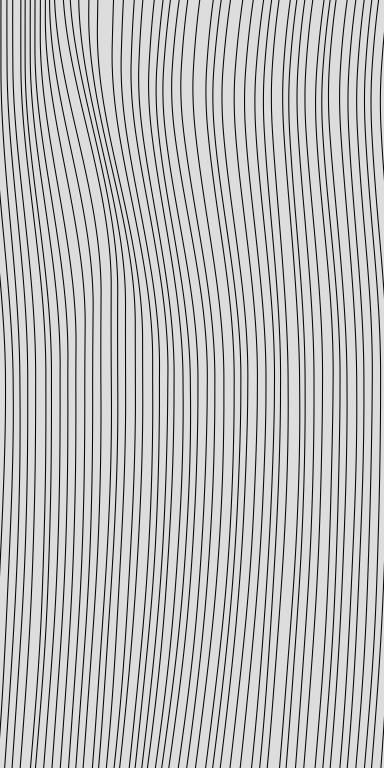
This pattern is drawn by a Shadertoy shader. Its source:

```glsl
// Fine black lines flowing down a pale grey sheet, bending and bunching like wood grain.

float hash(float n) {
    return fract(sin(n * 127.1) * 4375.85);
}

vec2 gradient(vec2 cell) {
    float angle = 6.2832 * hash(cell.x + 57.3 * cell.y);
    return vec2(cos(angle), sin(angle));
}

float gradientNoise(vec2 p) {
    vec2 i = floor(p), f = p - i;
    vec2 w = f * f * f * (f * (f * 6.0 - 15.0) + 10.0);
    vec2 e = vec2(0.0, 1.0);
    float low = mix(dot(gradient(i), f), dot(gradient(i + e.yx), f - e.yx), w.x);
    float high = mix(dot(gradient(i + e), f - e), dot(gradient(i + 1.0), f - 1.0), w.x);
    return mix(low, high, w.y);
}

float bump(float x, float centre, float width) {
    float d = (x - centre) / width;
    return exp(-d * d);
}

// Sideways drift of a line resting at x, at depth y below the top edge
float drift(float x, float y) {
    // Upper bend, strongest left of centre
    float reach = 0.047 + 0.08 * bump(x, 0.31, 0.16) + 0.04 * bump(x, 0.56, 0.1);
    float lift = 0.12 * bump(x, 0.29, 0.09);
    float upper = reach * (1.0 - smoothstep(0.09, 0.495, y + lift));

    // Curl back at the top edge, on the right side
    float rise = max(0.0, 1.0 - y / 0.17);
    float curl = 0.023 * smoothstep(0.34, 0.55, x) * rise * rise;

    // Slow lean toward the bottom
    float fall = max(0.0, (y - 0.52) / 0.48);
    float lower = (0.043 + 0.035 * bump(x, 0.55, 0.2)) * pow(fall, 1.7);

    return curl - upper - lower;
}

float linePosition(float index, float y) {
    float rest = (index + 0.5 + 0.55 * (hash(index + 11.0) - 0.5)) / 47.0;
    float wander = 0.006 * gradientNoise(vec2(index * 0.37, y * 3.0));
    return rest + drift(rest, y) + wander;
}

void mainImage(out vec4 fragColor, in vec2 fragCoord) {
    vec2 uv = fragCoord / iResolution.xy;
    float y = 1.0 - uv.y;
    float pixel = 1.0 / iResolution.x;
    float lineWidth = 0.0028;

    // Lines drift left, so search mostly to the right
    float ink = 0.0;
    float nearest = floor(uv.x * 47.0);
    for (int i = -2; i <= 8; i++) {
        float d = abs(uv.x - linePosition(nearest + float(i), y));
        float cover = (0.5 * lineWidth - d) / pixel + 0.5;
        ink += clamp(cover, 0.0, min(1.0, lineWidth / pixel));
    }

    vec3 colour = mix(vec3(0.868), vec3(0.03), min(ink, 1.0));
    fragColor = vec4(colour, 1.0);
}
```
